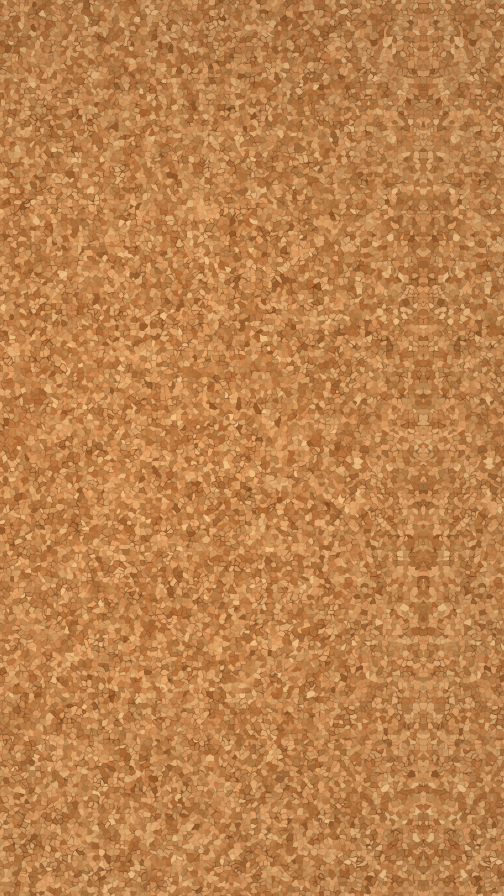
Write a Shadertoy shader that draws this texture.

```glsl
float hash(vec2 p) {
    vec3 q = fract(vec3(p.xyx) * 0.1031);
    q += dot(q, q.yzx + 33.33);
    return fract((q.x + q.y) * q.z);
}

float valueNoise(vec2 p) {
    vec2 cell = floor(p), f = fract(p);
    f = f * f * (3.0 - 2.0 * f);
    return mix(mix(hash(cell), hash(cell + vec2(1, 0)), f.x),
               mix(hash(cell + vec2(0, 1)), hash(cell + vec2(1, 1)), f.x), f.y);
}

// Angular granules: xy = granule id, z = distance to the gap between two granules
vec3 granules(vec2 p) {
    vec2 base = floor(p), id = base;
    float nearest = 9.0, second = 9.0;
    for (int y = -1; y <= 1; y++)
    for (int x = -1; x <= 1; x++) {
        vec2 cell = base + vec2(x, y);
        vec2 jitter = vec2(hash(cell + 17.3), hash(cell + 71.9));
        vec2 d = cell + 0.1 + 0.8 * jitter - p;
        float angle = 3.14159 * hash(cell + 131.7);
        float c = cos(angle), s = sin(angle);
        d = mat2(c, -s, s, c) * d * vec2(0.8, 1.25);
        float dist = length(d) * mix(0.75, 1.25, hash(cell + 211.1));
        if (dist < nearest) {
            second = nearest;
            nearest = dist;
            id = cell;
        } else {
            second = min(second, dist);
        }
    }
    return vec3(id, second - nearest);
}

vec3 cork(vec2 p) {
    vec2 q = p * 96.0 + 20.0;
    q += 0.5 * vec2(valueNoise(q * 1.4), valueNoise(q * 1.4 + 57.0));
    vec3 grain = granules(q);

    // Granule tone from brown to pale tan, with a red or yellow tint
    float tone = hash(grain.xy + 5.7);
    tone += 0.22 * (valueNoise(q * 2.3) - 0.5) + 0.2 * (valueNoise(p * 30.0) - 0.5);
    vec3 color = mix(vec3(0.66, 0.42, 0.215), vec3(0.88, 0.655, 0.43), clamp(tone, 0.0, 1.0));
    float tint = hash(grain.xy + 43.1) - 0.5;
    color += tint * vec3(-0.01, 0.055, 0.06);

    // Sparse pale flecks and dark bark chips
    float kind = hash(grain.xy + 91.3);
    color = mix(color, vec3(0.93, 0.76, 0.53), 0.7 * step(0.965, kind));
    color = mix(color, vec3(0.52, 0.30, 0.13), 0.65 * step(kind, 0.035));

    // Shadowed gaps of uneven depth
    float depth = mix(0.1, 0.85, pow(valueNoise(q * 0.8 + 9.0), 2.0));
    float gap = 1.0 - smoothstep(0.02, 0.24, grain.z);
    return mix(color, vec3(0.42, 0.23, 0.09), gap * depth);
}

void mainImage(out vec4 fragColor, in vec2 fragCoord) {
    // Supersampled granules, mirrored near the right side
    vec3 color = vec3(0.0);
    for (int i = 0; i < 4; i++) {
        vec2 offset = (vec2(i % 2, i / 2) - 0.5) * 0.5;
        vec2 p = (fragCoord + offset) / iResolution.x;
        p.x = 0.84 - abs(p.x - 0.84);
        color += cork(p) * 0.25;
    }

    // Warm light at middle left, duller top and right edge
    vec2 uv = fragCoord / iResolution.xy;
    vec2 fromLight = (uv - vec2(0.3, 0.48)) * vec2(1.5, 1.9);
    float glow = exp(-dot(fromLight, fromLight));
    color *= mix(vec3(0.955, 0.965, 0.98), vec3(1.055, 1.04, 1.015), glow);
    color *= 1.0 - 0.035 * smoothstep(0.75, 1.0, uv.y);
    fragColor = vec4(color, 1.0);
}
```
